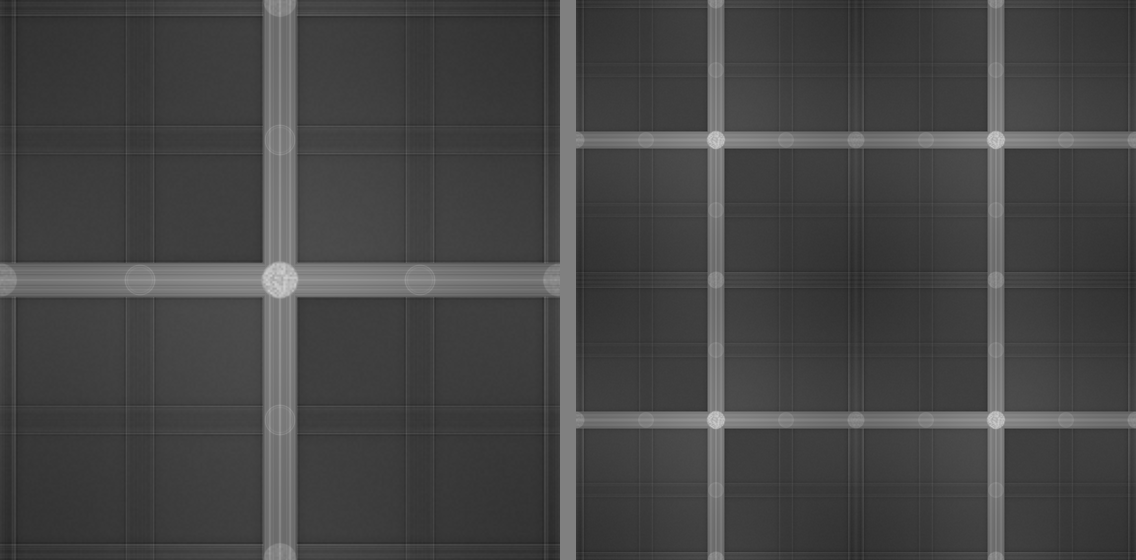
Left, the tile; right, the same tile 2 across and 2 down.
Write a Shadertoy shader that draws this pattern.

```glsl
const float TAU = 6.2831853;

// Band half widths, in canvas units
const float MAIN_HALF = 0.0305;
const float QUARTER_HALF = 0.0240;
const float EDGE_HALF = 0.0270;

// Disc radii
const float CENTRE_RADIUS = 0.0325;
const float QUARTER_RADIUS = 0.0265;
const float EDGE_RADIUS = 0.0300;

// Grey levels
const float FIELD_DARK = 0.200;
const float FIELD_GLOW = 0.098;
const float QUADRANT_SHADE = 0.052;
const float DISC_LEVEL = 0.73;
const vec2 BAND_LEVEL = vec2(0.475, 0.468);  // vertical, horizontal
const vec2 BAND_FADE = vec2(0.030, 0.045);

// Texture
const float GRAIN_CELLS = 256.0;
const float FINE_STREAKS = 420.0;
const float BROAD_STREAKS = 170.0;
const float LINE_WIDTH = 0.0011;

float hash(vec2 p) {
    vec3 h = fract(p.xyx * vec3(0.1031, 0.1030, 0.0973));
    h += dot(h, h.yzx + 33.33);
    return fract((h.x + h.y) * h.z);
}

// Value noise that wraps after one canvas
float grainNoise(vec2 p) {
    vec2 cell = floor(p * GRAIN_CELLS);
    vec2 f = smoothstep(0.0, 1.0, p * GRAIN_CELLS - cell);
    vec2 a = mod(cell, GRAIN_CELLS);
    vec2 b = mod(cell + 1.0, GRAIN_CELLS);
    return mix(mix(hash(a), hash(vec2(b.x, a.y)), f.x),
               mix(hash(vec2(a.x, b.y)), hash(b), f.x), f.y) - 0.5;
}

float streakNoise(float d, float frequency, float seed) {
    float x = d * frequency;
    float i = floor(x);
    return mix(hash(vec2(i, seed)), hash(vec2(i + 1.0, seed)),
               smoothstep(0.0, 1.0, x - i)) - 0.5;
}

float streaks(float d, float seed) {
    return 0.6 * streakNoise(d, FINE_STREAKS, seed)
         + 0.4 * streakNoise(d, BROAD_STREAKS, seed + 17.0);
}

float fill(float d, float px) {
    return 1.0 - smoothstep(-px, px, d);
}

float line(float d, float px) {
    float w = max(LINE_WIDTH, 0.7 * px);
    return exp(-d * d / (w * w)) * LINE_WIDTH / w;
}

// Bright border line with a thin inner echo and a dark outer fringe
float rail(float d, float px) {
    return line(d, px) + 0.35 * line(d + 0.0042, px)
         - 0.40 * line(d - 0.0034, px)
         - 0.12 * smoothstep(0.022, 0.003, d) * step(0.0, d);
}

// Broad glow, with two opposite quadrants shaded towards the centre
float field(vec2 q) {
    vec2 wave = cos(TAU * q);
    vec2 arch = cos(0.5 * TAU * q);
    float shade = pow(arch.x * arch.y, 2.0) * step(q.x * q.y, 0.0);
    return FIELD_DARK + FIELD_GLOW * (0.5 + 0.25 * (wave.x + wave.y))
         - QUADRANT_SHADE * shade;
}

void mainImage(out vec4 fragColor, in vec2 fragCoord) {
    vec2 p = fragCoord / iResolution.xy;
    vec2 q = p - 0.5;
    float px = 1.0 / min(iResolution.x, iResolution.y);
    float grain = grainNoise(p);
    float grey = field(q) + 0.012 * grain;

    // Faint bands at the quarters and the canvas border
    for (int axis = 0; axis < 2; axis++) {
        float across = abs(q[axis]);
        float seed = float(axis) * 53.0;
        float nearCross = 0.5 + 0.5 * cos(TAU * q[1 - axis]);
        float quarter = abs(across - 0.25);
        float border = 0.5 - across;
        float inQuarter = fill(quarter - QUARTER_HALF, px);
        float inBorder = fill(border - EDGE_HALF, px);
        grey += inQuarter * (0.026 * streaks(quarter, seed + 5.0) - 0.006);
        grey += inBorder * (0.060 * streaks(border, seed + 9.0) + 0.025 * nearCross);
        grey += (0.055 + 0.03 * nearCross) * rail(quarter - QUARTER_HALF, px);
        grey += (0.085 + 0.05 * nearCross) * rail(border - EDGE_HALF, px);
    }

    // Bright central cross, with discs where the faint bands meet it
    float cross = 0.0;
    for (int axis = 0; axis < 2; axis++) {
        float across = abs(q[axis]);
        float along = abs(q[1 - axis]);
        float level = BAND_LEVEL[axis] + BAND_FADE[axis] * cos(TAU * along);
        level += 0.12 * streaks(across, 101.0 + 31.0 * float(axis));
        level += 0.15 * line(across, px) + 0.06 * line(across - 0.018, px);
        level -= 0.05 * smoothstep(0.020, 0.029, across);

        float quarter = length(vec2(across, along - 0.25)) - QUARTER_RADIUS;
        float border = length(vec2(across, 0.5 - along)) - EDGE_RADIUS;
        level += 0.025 * fill(quarter, px) + 0.07 * line(quarter, px)
               + 0.03 * line(quarter + 0.004, px);
        level += (0.085 + 0.05 * grain) * fill(border, px);

        float edge = across - MAIN_HALF;
        grey += 0.09 * rail(edge, px);
        cross = max(cross, level * fill(edge, px));
    }
    grey = max(grey, cross);

    // Speckled centre disc
    float centre = length(q) - CENTRE_RADIUS;
    float disc = DISC_LEVEL + 0.16 * grain - 0.07 * smoothstep(-0.005, 0.0, centre);
    grey = mix(grey, disc, fill(centre, 1.5 * px));

    fragColor = vec4(vec3(clamp(grey, 0.0, 1.0)), 1.0);
}
```
